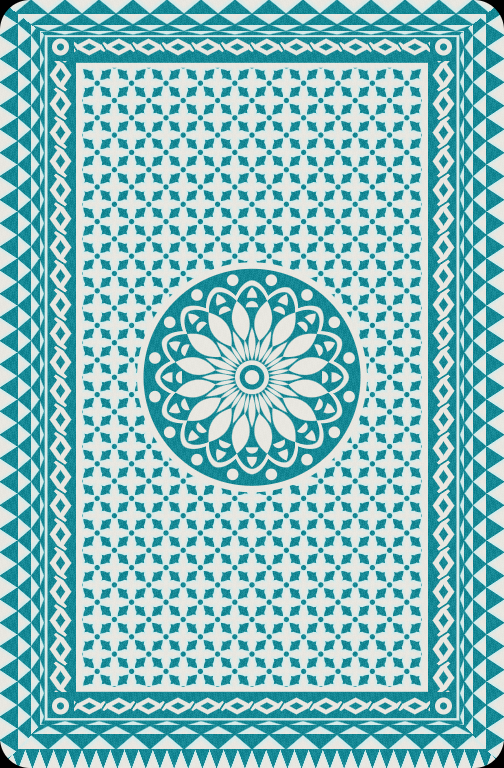
Write a WebGL 2 fragment shader that draws this pattern.

```glsl
#version 300 es
precision highp float;
// Ornamental card back: faceted border, link chain, leaf lattice and a sixteen-fold rosette.
uniform vec2 u_resolution;
out vec4 fragColor;

const float PI = 3.14159265;
const vec2 CARD = vec2(504.0, 768.0);   // design units across the canvas
const vec3 PAPER = vec3(0.91, 0.905, 0.88);
const vec3 HALO = vec3(0.82, 0.92, 0.92);
const vec3 INK = vec3(0.08, 0.53, 0.58);

// Coverage of a signed distance, softened over one pixel.
float cover(float d, float px) { return clamp(0.5 - d / px, 0.0, 1.0); }

float box(vec2 p, vec2 halfSize, float r) {
  vec2 q = abs(p) - halfSize + r;
  return length(max(q, 0.0)) + min(max(q.x, q.y), 0.0) - r;
}

// Folds the plane into n sectors; x runs across a sector, y outward.
vec2 fold(vec2 p, float n, float turn) {
  float a = atan(p.x, p.y) / (2.0 * PI) * n - turn;
  a = (fract(a + 0.5) - 0.5) * 2.0 * PI / n;
  return length(p) * vec2(sin(a), cos(a));
}

float petal(vec2 q, float from, float to, float w) {
  float t = (q.y - from) / (to - from);
  return (abs(q.x) - w * 4.0 * t * (1.0 - t)) * 0.8;
}

// Mitred bands of triangles, as a signed distance.
float facets(vec2 p) {
  float side = min(p.x, CARD.x - p.x) / 47.0;
  float top = p.y / 37.0;
  float bottom = (CARD.y - p.y) / 50.0;
  float depth = min(side, min(top, bottom));
  bool upright = side <= min(top, bottom);
  float thick = upright ? 47.0 : (top < bottom ? 37.0 : 50.0);
  float along = upright ? p.y / 23.5 : (p.x - 252.0) / 34.0;
  vec2 band = depth < 0.38 ? vec2(0.0, 0.38) : depth < 0.67 ? vec2(0.38, 0.67)
            : depth < 0.85 ? vec2(0.67, 0.85) : vec2(0.85, 0.95);
  if (!upright && bottom < top && depth < 0.38) along *= 2.4;
  if (band.x == 0.38 || band.x == 0.85) along += 0.5;
  float u = (depth - band.x) / (band.y - band.x);
  float wave = abs(fract(along) - 0.5) * 2.0;
  float d = (wave - u) * (band.y - band.x) * thick * 0.7 - 0.4;
  return max(d, (depth - 0.95) * thick);
}

// Rhombic links with small knots between them; q.x runs along the chain.
float links(vec2 q, float period, float w) {
  float s = (fract(q.x / period) - 0.5) * period;
  float d = (abs(s) / (period * 0.55) + abs(q.y) / w - 1.0) * w * 0.8;
  float ring = max(d, -d - w * 0.46);
  float joint = period * 0.5 - abs(s);
  float knot = (joint / (period * 0.24) + abs(q.y) / (w * 0.6) - 1.0) * w * 0.5;
  float cut = 1.0 - abs(joint - sign(s) * q.y * 0.65);
  return max(min(ring, knot), cut);
}

// Diagonal leaves joining a checkered lattice of dots.
float lattice(vec2 p) {
  vec2 g = p / vec2(17.2, 17.3);
  vec2 cell = floor(g);
  vec2 f = (fract(g) - 0.5) * 17.2;
  if (mod(cell.x + cell.y, 2.0) > 0.5) f.x = -f.x;
  vec2 q = abs(vec2(f.x + f.y, f.y - f.x)) * 0.7071;
  float leaf = (q.y - 3.5 * (1.0 - q.x * q.x / 56.0)) * 0.85;
  float barb = (q.x * 1.3 + q.y - 5.6) * 0.65;
  float bead = length(q - vec2(12.16, 0.0)) - 2.6;
  return min(min(leaf, barb), bead);
}

// White parts of the central rosette.
float rosette(vec2 p) {
  float r = length(p);
  vec2 a = fold(p, 16.0, 0.0);
  vec2 b = fold(p, 16.0, 0.5);
  float spread = abs(atan(a.x, a.y)) / (PI / 16.0);
  float scallop = mix(97.0, 83.0, pow(spread, 1.7));
  float d = (abs(r - scallop + 2.7) - 2.7) * 0.75;
  d = min(d, length(b - vec2(0.0, 99.0)) - 5.8);
  d = min(d, max(petal(a, 70.0, 90.0, 5.0), 79.5 - a.y));
  d = min(d, max(length(a - vec2(0.0, 70.0)) - 6.2, 70.0 - a.y));
  d = min(d, petal(b, 37.0, 78.0, 8.6));
  d = min(d, petal(a, 17.0, 50.0, 3.5));
  d = min(d, petal(b, 17.0, 38.0, 1.9));
  d = min(d, max(r - 17.0, 12.3 - r));
  return min(d, r - 7.2);
}

void main() {
  float px = CARD.y / u_resolution.y;
  vec2 p = gl_FragCoord.xy * px;
  p.y = CARD.y - p.y;
  vec2 mid = p - vec2(252.0, 377.3);
  float r = length(mid);

  float border = facets(p);
  float ink = cover(border, px);
  float halo = cover(border - 2.5, 4.0);

  // Solid frame with chains and corner rings
  float frame = cover(box(mid - vec2(0.0, 0.3), vec2(204.5, 340.5), 0.0), px);
  vec2 m = vec2(abs(mid.x), abs(mid.y + 0.8));
  float chain = 1e3;
  if (m.x < 178.0) chain = links(vec2(mid.x, m.y - 329.5), 29.6, 8.5);
  if (m.y < 316.0) chain = links(vec2(mid.y + 0.8, m.x - 191.5), 28.7, 11.0);
  float corner = length(m - vec2(191.5, 329.5));
  chain = min(chain, abs(corner - 6.0) - 2.5);
  ink = mix(ink, 1.0 - cover(chain, px), frame);

  // Inner panel
  float panel = cover(box(mid, vec2(176.0, 314.5), 0.0), px);
  float field = cover(box(mid, vec2(170.0, 309.5), 0.0), px) * cover(115.0 - r, px);
  float leaves = lattice(mid);
  ink = mix(ink, cover(leaves, px) * field, panel);
  halo = mix(halo, cover(leaves - 1.8, 3.0) * field, panel);

  // Medallion
  ink = mix(ink, 1.0 - cover(rosette(mid), px), cover(r - 108.5, px));

  // Printed grain from layered sines
  float grain = sin(p.x * 1.7 + 2.0 * sin(p.y * 0.9)) * sin(p.y * 1.3 + 2.0 * sin(p.x * 0.7));
  vec3 paper = mix(PAPER, HALO, halo) + 0.01 * grain;
  vec3 color = mix(paper, INK + 0.05 * grain, ink);
  color *= cover(box(p - CARD * 0.5, CARD * 0.5, 30.0), px);
  fragColor = vec4(color, 1.0);
}
```
